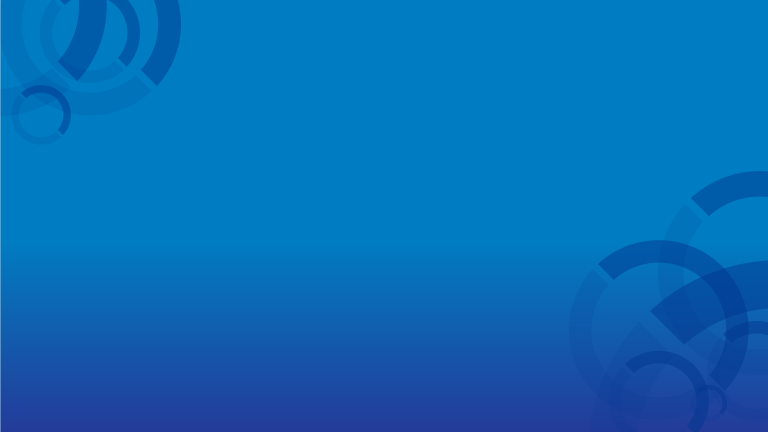
A Shadertoy shader for this background:

```glsl
const vec3 SKY = vec3(0.0, 0.49, 0.76);
const vec3 INDIGO = vec3(0.14, 0.23, 0.60);
const vec3 NAVY = vec3(0.0, 0.21, 0.56);

// Ring centres (xy) and outer radii (z), in canvas heights
const vec3 RINGS[10] = vec3[10](
    vec3(0.208, 0.944, 0.211), vec3(0.208, 0.924, 0.116),
    vec3(-0.009, 0.986, 0.256), vec3(0.095, 0.734, 0.069),
    vec3(1.759, 0.368, 0.236), vec3(1.525, 0.236, 0.208),
    vec3(1.806, -0.046, 0.444), vec3(1.525, 0.072, 0.116),
    vec3(1.641, 0.067, 0.042), vec3(1.752, 0.141, 0.116));

// Antialiased coverage of a signed distance
float coverage(float dist, float pixel) {
    return clamp(0.5 - dist / pixel, 0.0, 1.0);
}

// Opacity of a ring split along its diagonal: strong above, faint below
float splitRing(vec2 p, float radius, float pixel) {
    float band = abs(length(p) - 0.875 * radius) - 0.125 * radius;
    float side = dot(p, vec2(0.7071));
    float gap = 0.04 * radius;
    float strong = coverage(max(band, gap - side), pixel);
    float faint = coverage(max(band, gap + side), pixel);
    return 0.48 * strong + 0.14 * faint;
}

void mainImage(out vec4 fragColor, in vec2 fragCoord) {
    vec2 p = fragCoord / iResolution.y;
    float pixel = 1.0 / iResolution.y;

    // Flat sky deepening towards the bottom
    vec3 color = mix(INDIGO, SKY, clamp(p.y / 0.445, 0.0, 1.0));

    // Overlapping translucent rings
    for (int i = 0; i < 10; i++) {
        vec3 ring = RINGS[i];
        color = mix(color, NAVY, splitRing(p - ring.xy, ring.z, pixel));
    }

    // Pale hairline on the left border
    color = mix(color, vec3(0.7, 0.85, 0.93), 0.5 * coverage(p.x - 0.002, pixel));

    fragColor = vec4(color, 1.0);
}
```
